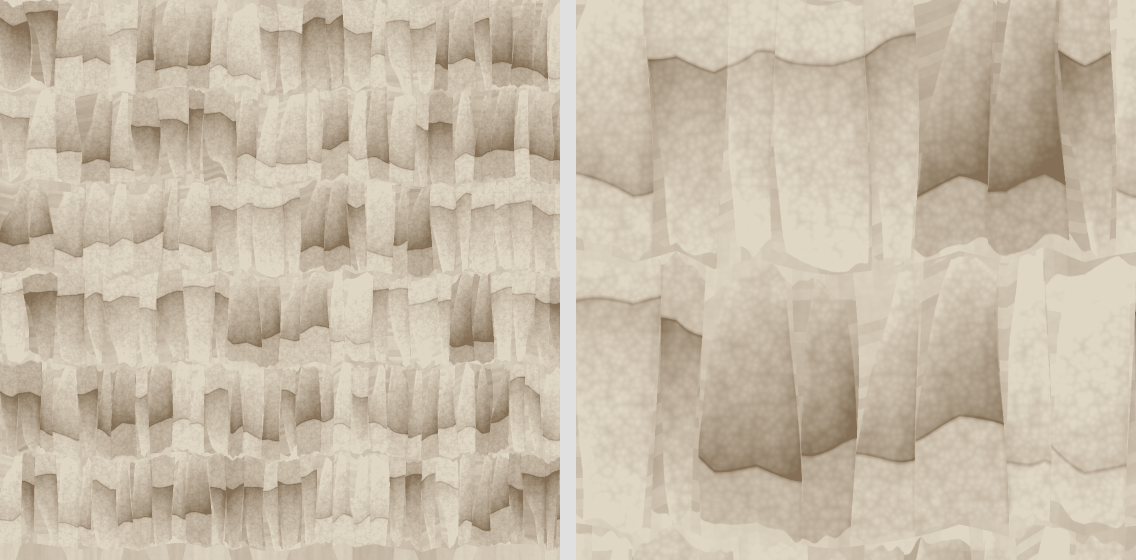
Left, the full canvas; right, a detail of the centre.
Write a WebGL 1 fragment shader that draws this texture.

```glsl
precision highp float;
uniform vec2 u_resolution;

#define ROWS 6.14
#define UPPER_COLUMNS vec2(19.5, 5.0)
#define LOWER_COLUMNS vec2(29.0, 2.0)
#define WIDTH_JITTER 0.11
#define CREASE_WIDTH 0.014
#define TIP_LEAN 0.55
#define STREAKS 26.0
#define STAIN 0.22
#define PALE vec3(0.875, 0.838, 0.768)
#define MID vec3(0.70, 0.64, 0.56)
#define DEEP vec3(0.52, 0.44, 0.34)

float hash(vec2 p) {
  return fract(sin(dot(p, vec2(127.1, 311.7))) * 43758.55);
}

// Distance to the nearest scattered point
float cellular(vec2 p) {
  vec2 cell = floor(p), f = fract(p);
  float nearest = 2.0;
  for (int j = -1; j <= 1; j++)
    for (int i = -1; i <= 1; i++) {
      vec2 o = vec2(float(i), float(j));
      vec2 k = cell + o;
      vec2 point = o + vec2(hash(k), hash(k + 57.3)) - f;
      nearest = min(nearest, length(point));
    }
  return nearest;
}

// Blade darkening towards its crease, then a paler root
float toothShade(float x, float t, float crease, float depth, float side) {
  float above = crease - t;
  float reach = max(above, 0.0);
  float blade = depth * (0.20 + 0.55 * exp(-2.8 * reach)) + 0.17 * exp(-7.0 * reach);
  float edge = mix(x, 1.0 - x, step(0.35, side));
  float shadow = 0.24 * smoothstep(0.45, 0.0, edge) + 0.14 * smoothstep(0.10, 0.0, edge);
  blade += (0.3 + 0.7 * depth) * shadow * smoothstep(0.0, 0.4, t);
  blade -= 0.10 * smoothstep(0.35, 0.0, t);
  float root = 0.03 + 0.33 * depth * depth + 0.10 * exp(min(above, 0.0) * 18.0);
  root += 0.10 * smoothstep(0.08, 0.0, edge);
  float line = smoothstep(CREASE_WIDTH, 0.0, abs(above));
  return mix(root, blade, smoothstep(-0.003, 0.003, above)) + 0.26 * line;
}

// Returns shade and the strength of the surface stain
vec2 strips(vec2 p) {
  float down = (1.0 - p.y) * ROWS;
  // Angular wobble of the row boundaries
  float zigzag = abs(fract(p.x * 13.0 + 0.3 * sin(p.x * 31.0)) - 0.5) - 0.25;
  down += 0.11 * zigzag + 0.025 * sin(p.x * 23.0);
  float row = max(floor(down), 0.0);
  float v = down - row;

  // Loose pale scraps under the last row
  if (row > 5.5) {
    float scrap = hash(vec2(floor(p.x * 27.0 + v * 2.0 * sin(p.x * 40.0)), 3.0));
    float fine = hash(vec2(floor(p.x * 150.0), row));
    return vec2(0.04 + 0.30 * scrap * scrap + 0.08 * fine, 0.2);
  }

  // Columns narrow towards the right
  vec2 count = row < 3.5 ? UPPER_COLUMNS : LOWER_COLUMNS;
  float u = count.x * p.x + count.y * p.x * p.x;
  u += WIDTH_JITTER * (sin(u * 2.4 + row * 1.7) + sin(u * 3.7 + row * 4.1));
  u += 0.09 * sin(v * 3.5 + p.x * 45.0 + row * 2.0);
  float column = floor(u);
  float x = fract(u);
  vec2 id = vec2(column, row);
  vec2 group = vec2(floor((column + row) / 2.0), row + 20.0);

  // Neighbours often share direction, depth and crease height
  float flip = step(0.55, mix(hash(group), hash(id + 3.1), 0.4));
  float t = mix(v, 1.0 - v, flip);
  float tone = mix(hash(group + 9.4), hash(id + 5.7), 0.5);
  float depth = mix(0.08, 1.12, smoothstep(0.12, 0.88, tone));
  float bend = hash(id + 11.3);
  float crease = mix(0.58, 0.86, mix(hash(group + 2.6), bend, 0.5));
  crease += 0.015 * sin(x * 4.0 + bend * 6.28) + 0.12 * (bend - 0.5) * (x - 0.5);
  float shade = toothShade(x, t, crease, depth, hash(id + 8.2));

  // Streaked gap beside the curved blade
  float taper = clamp(1.0 - t / crease, 0.0, 1.0);
  float curve = taper * mix(taper, 1.0, 0.35);
  float left = TIP_LEAN * mix(0.35, 1.15, hash(id + 14.9)) * curve;
  left += 0.012 * sin(t * 17.0 + bend * 6.0);
  float right = 1.0 - 0.22 * hash(id + 17.2) * taper;
  float body = smoothstep(-0.012, 0.012, x - left) * smoothstep(-0.012, 0.012, right - x);
  float band = hash(vec2(floor(down * STREAKS + 1.2 * x + 9.0 * bend), column));
  float gapTone = mix(0.02, 0.60, hash(id + 25.5) * (0.35 + 0.65 * depth));
  float gap = mix(shade, gapTone, 0.65) + 0.20 * (band - 0.45);
  // Bright rim along the cut side of the blade
  shade -= 0.10 * smoothstep(0.22, 0.0, x - left) * smoothstep(0.05, 0.5, taper);
  shade = mix(gap, shade, body);

  // Pointed and chipped ends against smeared scraps
  float chip = 0.010 * sin(x * 14.0 + bend * 30.0);
  float peak = 0.3 + 0.5 * bend;
  float tipEnd = 0.01 + 0.22 * abs(x - peak) * hash(id + 31.0) + chip;
  float rootEnd = 0.99 - 0.10 * abs(x - bend) * hash(id + 35.0) + chip;
  float inside = smoothstep(-0.004, 0.004, t - tipEnd)
               * smoothstep(-0.004, 0.004, rootEnd - t);
  float smear = hash(vec2(floor(x * 5.0), column + 40.0 * row));
  float seam = 0.02 + 0.24 * hash(id + 22.0) + 0.12 * (smear - 0.5);
  return vec2(mix(seam, shade, inside), mix(0.3, 1.0, body * inside));
}

void main() {
  float size = min(u_resolution.x, u_resolution.y);
  vec2 p = gl_FragCoord.xy / size;

  // Four samples smooth every boundary
  vec2 surface = vec2(0.0);
  for (int j = 0; j < 2; j++)
    for (int i = 0; i < 2; i++)
      surface += 0.25 * strips(p + (vec2(float(i), float(j)) - 0.5) * 0.5 / size);

  // Mottled stains, fine specks and lengthwise fibres
  float stain = 0.5 * cellular(p * 42.0 + 0.5 * sin(p.yx * 70.0)) + 0.6 * cellular(p * 110.0) - 0.52;
  float speck = cellular(p * 230.0) - 0.48;
  float fibre = sin(p.x * 410.0 + 3.0 * sin(p.y * 21.0)) * sin(p.y * 43.0 + p.x * 60.0);
  float shade = surface.x + surface.y * (STAIN * (stain + 0.7 * speck) + 0.018 * fibre);
  shade = clamp(shade, 0.0, 1.0);
  vec3 color = mix(PALE, MID, min(shade * 2.0, 1.0));
  color = mix(color, DEEP, max(shade * 2.0 - 1.0, 0.0));
  gl_FragColor = vec4(color, 1.0);
}
```
